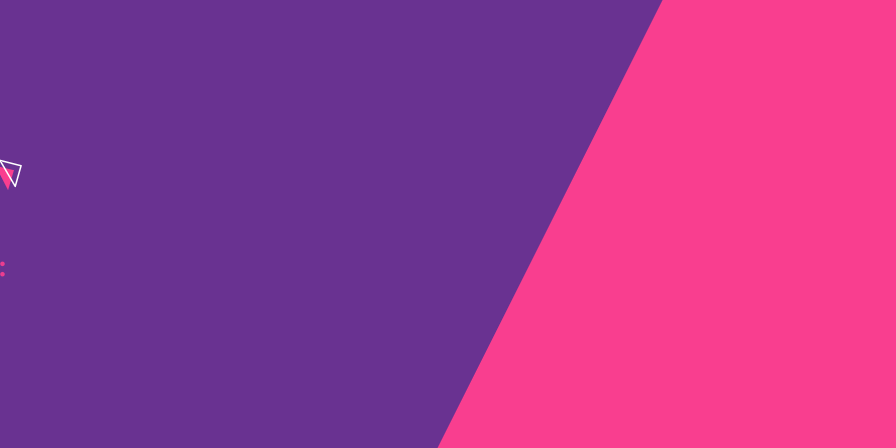
This background is drawn by a WebGL 2 fragment shader. Its source:

```glsl
#version 300 es
precision highp float;

uniform vec2 u_resolution;
out vec4 fragColor;

float segmentDistance(vec2 p, vec2 a, vec2 b) {
    vec2 ab = b - a;
    return length(p - a - ab * clamp(dot(p - a, ab) / dot(ab, ab), 0.0, 1.0));
}

// Positive on the right-hand side of the line from a to b
float rightSide(vec2 p, vec2 a, vec2 b) {
    vec2 ab = normalize(b - a);
    return dot(p - a, vec2(ab.y, -ab.x));
}

// Signed distance to a triangle with clockwise corners
float triangleDistance(vec2 p, vec2 a, vec2 b, vec2 c) {
    float edge = min(segmentDistance(p, a, b), min(segmentDistance(p, b, c), segmentDistance(p, c, a)));
    float inner = min(rightSide(p, a, b), min(rightSide(p, b, c), rightSide(p, c, a)));
    return inner > 0.0 ? -edge : edge;
}

float coverage(float distance) {
    return clamp(0.5 - distance * u_resolution.y, 0.0, 1.0);
}

void main() {
    // Canvas height is one unit
    vec2 p = gl_FragCoord.xy / u_resolution.y;
    vec3 purple = vec3(0.41, 0.197, 0.569);
    vec3 pink = vec3(0.978, 0.243, 0.56);

    // Slanted panel on the right
    float panel = -rightSide(p, vec2(1.479, 1.0), vec2(0.9766, 0.0));
    vec3 color = mix(purple, pink, coverage(panel * sign(p.x - 0.9766 - 0.5024 * p.y) * sign(panel) * -1.0));

    // Pair of dots at the left border
    for (int i = 0; i < 2; i++) {
        vec2 center = vec2(0.0055, 0.388 + 0.023 * float(i));
        color = mix(color, pink, 0.9 * coverage(length(p - center) - 0.005));
    }

    // Filled triangle under a white outlined one
    float filled = triangleDistance(p, vec2(-0.01, 0.63), vec2(0.031, 0.62), vec2(0.018, 0.5755));
    color = mix(color, pink, coverage(filled));
    float outline = triangleDistance(p, vec2(0.0, 0.642), vec2(0.047, 0.63), vec2(0.034, 0.584));
    color = mix(color, vec3(1.0), coverage(abs(outline) - 0.0017));

    fragColor = vec4(color, 1.0);
}
```
